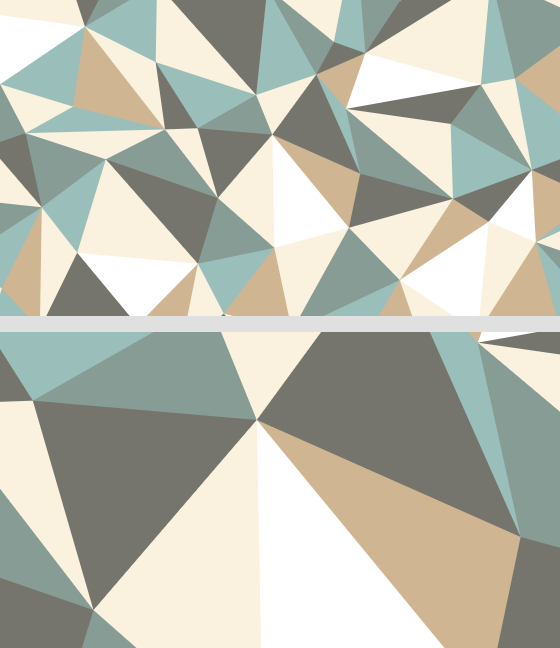
Top: the whole. Bottom: its middle third, enlarged.
A WebGL 1 fragment shader for this background:

```glsl
precision highp float;

// Flat mosaic of irregular triangles in muted cream, teal, grey and tan.
// A tilted, jittered grid is cut into triangles along a random valid diagonal;
// a scattered palette phase keeps neighbouring triangles apart in colour.

#define CELL_SIZE 0.232
#define JITTER 0.86
#define TILT 0.33
#define SEED 17.0
#define HALF_STEP 0.27
#define CELL_STEP vec2(0.47, 0.64)
#define PHASE_NOISE 0.16

uniform vec2 u_resolution;

float hash(vec2 p) {
    vec3 q = fract(vec3(p.xyx + SEED) * vec3(0.1031, 0.1030, 0.0973));
    q += dot(q, q.yzx + 33.33);
    return fract((q.x + q.y) * q.z);
}

// Grid corner moved inside its own box, so that cells never fold over.
vec2 corner(vec2 id) {
    vec2 offset = vec2(hash(id), hash(id + 57.3)) - 0.5;
    return id + JITTER * offset;
}

float cross2(vec2 a, vec2 b) {
    return a.x * b.y - a.y * b.x;
}

// Signed distance to the line from a to b, positive on its left.
float edgeDistance(vec2 p, vec2 a, vec2 b) {
    vec2 along = b - a;
    return cross2(along, p - a) / length(along);
}

// Smoothed coverage of a counterclockwise triangle.
float coverage(vec2 p, vec2 a, vec2 b, vec2 c, float pixel) {
    float d = min(edgeDistance(p, a, b),
              min(edgeDistance(p, b, c), edgeDistance(p, c, a)));
    return clamp(0.5 + d / pixel, 0.0, 1.0);
}

// Each colour owns a slice of the phase equal to its share of the area.
vec3 palette(float phase) {
    if (phase < 0.25) return vec3(0.98, 0.945, 0.87);
    if (phase < 0.41) return vec3(0.46, 0.46, 0.43);
    if (phase < 0.60) return vec3(0.605, 0.745, 0.73);
    if (phase < 0.70) return vec3(1.0);
    if (phase < 0.86) return vec3(0.53, 0.61, 0.58);
    return vec3(0.81, 0.71, 0.57);
}

// Smaller of the two areas left by a diagonal; negative if it lies outside.
float diagonalQuality(vec2 from, vec2 to, vec2 right, vec2 left) {
    vec2 along = to - from;
    return min(cross2(along, left - from), -cross2(along, right - from));
}

// Adds both triangles of one cell: colour in rgb, coverage in a.
vec4 cellTriangles(vec2 p, vec2 id, float pixel) {
    vec2 a = corner(id);
    vec2 b = corner(id + vec2(1.0, 0.0));
    vec2 c = corner(id + vec2(1.0, 1.0));
    vec2 d = corner(id + vec2(0.0, 1.0));

    // Random choice that always rejects a diagonal outside the cell.
    float bias = mix(0.2, 0.8, hash(id + 91.7));
    bool rising = diagonalQuality(a, c, b, d) * bias
                > diagonalQuality(b, d, c, a) * (1.0 - bias);

    float lower = coverage(p, a, b, rising ? c : d, pixel);
    float upper = coverage(p, rising ? a : b, c, d, pixel);

    float phase = dot(id, CELL_STEP) + PHASE_NOISE * hash(id + 23.9);
    vec3 lowerColor = palette(fract(phase));
    vec3 upperColor = palette(fract(phase + HALF_STEP));
    return vec4(lowerColor * lower + upperColor * upper, lower + upper);
}

void main() {
    // Height-based units, tilted about the canvas centre.
    vec2 centered = (gl_FragCoord.xy - 0.5 * u_resolution) / u_resolution.y;
    float s = sin(TILT);
    float k = cos(TILT);
    vec2 p = mat2(k, s, -s, k) * centered / CELL_SIZE + 20.0;
    float pixel = 1.0 / (u_resolution.y * CELL_SIZE);

    // Blend every triangle that can reach this point.
    vec4 sum = vec4(0.0);
    for (int j = -1; j <= 1; j++) {
        for (int i = -1; i <= 1; i++) {
            vec2 id = floor(p) + vec2(float(i), float(j));
            sum += cellTriangles(p, id, pixel);
        }
    }
    gl_FragColor = vec4(sum.rgb / max(sum.a, 0.001), 1.0);
}
```
